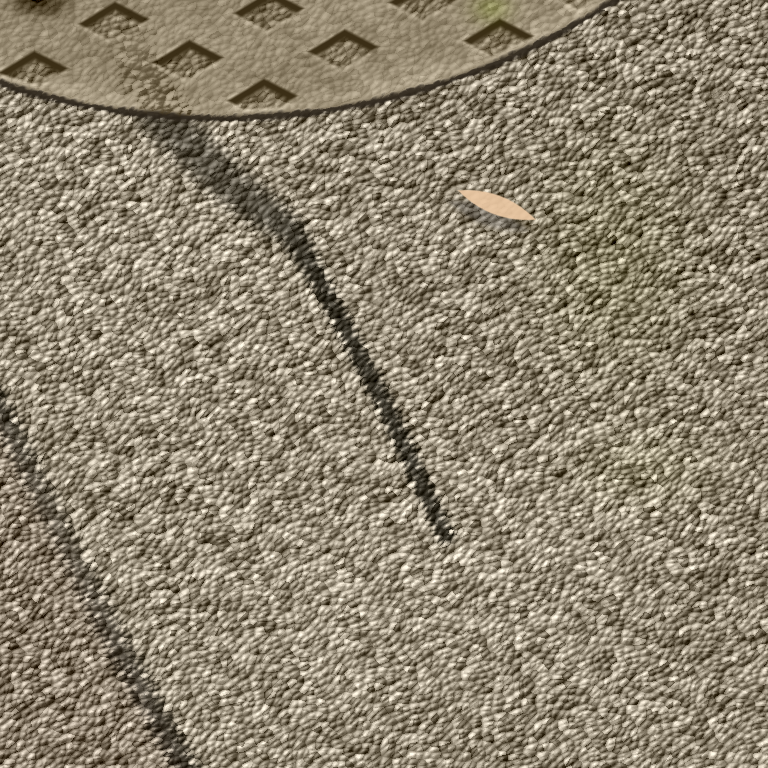
A Shadertoy shader for this texture:

```glsl
#define GRAIN_FREQ vec2(90.0, 142.0)
#define GRAIN_TILT 0.5
#define RELIEF 0.50
#define GRAIN_SPREAD 0.35
#define BASE_TONE 0.563
#define LID_CENTER vec2(0.288, 1.777)
#define LID_RADIUS 0.931
#define HOLE_ORIGIN vec2(0.245, 0.922)
#define HOLE_STEP_A vec2(0.097, -0.050)
#define HOLE_STEP_B vec2(0.105, 0.064)
#define HOLE_SIZE 0.225
#define LEAF_CENTER vec2(0.647, 0.733)

vec2 hash2(vec2 p) {
    return fract(sin(vec2(dot(p, vec2(127.1, 311.7)), dot(p, vec2(269.5, 183.3)))) * 43758.5);
}

mat2 rotation(float a) {
    return mat2(cos(a), -sin(a), sin(a), cos(a));
}

// Nearest feature distance and a random value for its cell
vec2 cellular(vec2 p) {
    vec2 cell = floor(p), best = vec2(9.0, 0.0);
    for (int y = -1; y <= 1; y++)
    for (int x = -1; x <= 1; x++) {
        vec2 c = cell + vec2(x, y), h = hash2(c);
        float d = length(c + h - p);
        if (d < best.x) best = vec2(d, hash2(c + 37.0).x);
    }
    return best;
}

float waves(vec2 p) {
    return (sin(p.x * 9.0 + 2.0 * sin(p.y * 7.0)) + sin(p.y * 13.0 - p.x * 6.0 + 1.7)
          + sin(p.x * 23.0 + p.y * 19.0)) / 3.0;
}

// Lit aggregate relief, centred on zero
float gravel(vec2 p) {
    mat2 tilt = rotation(GRAIN_TILT);
    vec2 q = tilt * p * GRAIN_FREQ;
    q += 0.25 * sin(q.yx * 0.7);
    vec2 toLight = tilt * vec2(-0.30, 0.32);
    vec2 here = cellular(q);
    float slope = cellular(q + toLight).x - here.x;
    float fine = cellular(q * 1.7 + 11.0).y - 0.5;
    return RELIEF * slope + GRAIN_SPREAD * (here.y - 0.5) + 0.15 * fine - 0.12 * (here.x - 0.45);
}

float segmentDistance(vec2 p, vec2 a, vec2 b, out float t) {
    t = clamp(dot(p - a, b - a) / dot(b - a, b - a), 0.0, 1.0);
    return length(p - mix(a, b, t));
}

// Distance to a polyline and the position along it, 0 to 1
vec2 pathDistance(vec2 p, vec2 pts[6]) {
    vec2 best = vec2(9.0, 0.0);
    for (int i = 0; i < 5; i++) {
        float t, d = segmentDistance(p, pts[i], pts[i + 1], t);
        if (d < best.x) best = vec2(d, (float(i) + t) / 5.0);
    }
    return best;
}

float blob(vec2 p, vec2 c, vec2 r) {
    vec2 q = (p - c) / r;
    return exp(-dot(q, q));
}

vec3 stone(float tone) {
    return vec3(tone, tone - 0.04, tone - 0.115);
}

// Lens shape, always positive outside
float leafDistance(vec2 p) {
    vec2 q = rotation(-0.36) * (p - LEAF_CENTER);
    float x = q.x / 0.054;
    return abs(q.y) - 0.0125 * (1.0 - x * x);
}

vec3 lidColor(vec2 p, float rim, float grain, float px) {
    float tone = 0.575 + 0.035 * waves(p * 3.0) + 0.28 * grain;
    tone += 0.06 * smoothstep(-0.035, -0.012, rim);

    // Lattice of sunken holes, shaded under their upper edges
    mat2 lattice = mat2(HOLE_STEP_A, HOLE_STEP_B);
    vec2 q = inverse(lattice) * (p - HOLE_ORIGIN);
    vec2 id = floor(q + 0.5), h = q - id;
    float centerRim = length(HOLE_ORIGIN + lattice * id - LID_CENTER) - LID_RADIUS;
    float edge = max(max(abs(h.x), abs(h.y)) - HOLE_SIZE, (rim + 0.012) * 10.0);
    float soft = max(px * 10.0, 0.025);
    float present = step(centerRim, -0.015);
    float hole = present * (1.0 - smoothstep(-soft, soft, edge));
    float wall = max(smoothstep(-0.07, -0.16, h.x), smoothstep(0.09, 0.17, h.y));
    float inside = mix(0.46 + 0.6 * grain, 0.22, wall);
    tone += 0.08 * present * smoothstep(0.08, 0.02, edge) * step(h.y, 0.1);
    tone = mix(tone, inside, hole);

    // Grime and moss
    float t, d = segmentDistance(p, vec2(0.175, 0.94), vec2(0.215, 0.85), t);
    tone -= 0.24 * smoothstep(0.028, 0.0, d + 0.06 * grain) * (0.3 + 0.7 * t);
    tone -= 0.4 * blob(p, vec2(0.05, 1.0), vec2(0.035, 0.02));
    float moss = blob(p, vec2(0.64, 0.99), vec2(0.025, 0.02));
    return stone(tone) + vec3(0.01, 0.0, -0.02) + moss * vec3(-0.02, 0.02, -0.08);
}

void mainImage(out vec4 fragColor, in vec2 fragCoord) {
    vec2 p = fragCoord / iResolution.xy;
    float px = 1.0 / iResolution.y;
    float grain = gravel(p);

    // Pavement with broad tonal drift
    float tone = BASE_TONE + grain + 0.015 * waves(p);
    tone += 0.035 * blob(p, vec2(0.5, 0.25), vec2(0.35, 0.25));
    tone += 0.03 * blob(p, vec2(0.08, 0.72), vec2(0.2, 0.15));
    tone -= 0.04 * blob(p, vec2(0.95, 0.85), vec2(0.35, 0.4));
    float corner = smoothstep(-0.02, 0.03, 0.25 - 0.54 * p.y - p.x);
    tone -= 0.05 * corner;

    // Tarry seam, diffuse at the lid and narrow at its end
    vec2 seam = pathDistance(p, vec2[6](vec2(0.208, 0.850), vec2(0.300, 0.759), vec2(0.378, 0.700),
        vec2(0.423, 0.622), vec2(0.501, 0.473), vec2(0.580, 0.303)));
    float firm = smoothstep(0.15, 0.6, seam.y);
    float width = mix(0.044, 0.021, firm) - 0.004 * seam.y;
    float tar = smoothstep(width, 0.2 * width, seam.x + 0.018 * grain) * mix(0.6, 0.9, firm);
    tone = mix(tone, 0.21 + 0.4 * grain, tar);

    // Fainter seam across the lower corner
    vec2 joint = pathDistance(p, vec2[6](vec2(-0.010, 0.480), vec2(0.013, 0.440), vec2(0.052, 0.362),
        vec2(0.104, 0.258), vec2(0.156, 0.154), vec2(0.247, -0.010)));
    float stain = smoothstep(0.024, 0.003, joint.x + 0.03 * grain) * (0.62 + 0.15 * cos(joint.y * 6.3));
    tone = mix(tone, 0.24 + 0.4 * grain, stain);

    vec3 color = stone(tone);
    float moss = blob(p, vec2(0.80, 0.66), vec2(0.10, 0.14)) + 0.7 * blob(p, vec2(0.84, 0.39), vec2(0.09, 0.05));
    color += moss * vec3(-0.01, 0.0, -0.03) + corner * vec3(0.005, -0.005, 0.0);
    color += max(tar, stain) * vec3(-0.02, 0.005, 0.04);

    // Lid and its dark gap
    float rim = length(p - LID_CENTER) - LID_RADIUS;
    color = mix(color, lidColor(p, rim, grain, px), smoothstep(px, -px, rim));
    float gapWidth = 0.0055 + 0.001 * sin(p.x * 40.0);
    float gap = smoothstep(gapWidth + px, gapWidth * 0.3, abs(rim + 0.006 * grain));
    color = mix(color, vec3(0.17, 0.14, 0.10), 0.9 * gap);

    // Dry leaf over its shadow
    float shadow = smoothstep(0.006, -0.006, leafDistance(p + vec2(0.012, 0.014)));
    color = mix(color, vec3(0.38, 0.36, 0.33) + 0.4 * grain, 0.6 * shadow);
    vec3 leaf = vec3(0.89, 0.76, 0.62) + 0.06 * grain;
    color = mix(color, leaf, smoothstep(px, -px, leafDistance(p)));

    fragColor = vec4(clamp(color, 0.0, 1.0), 1.0);
}
```
